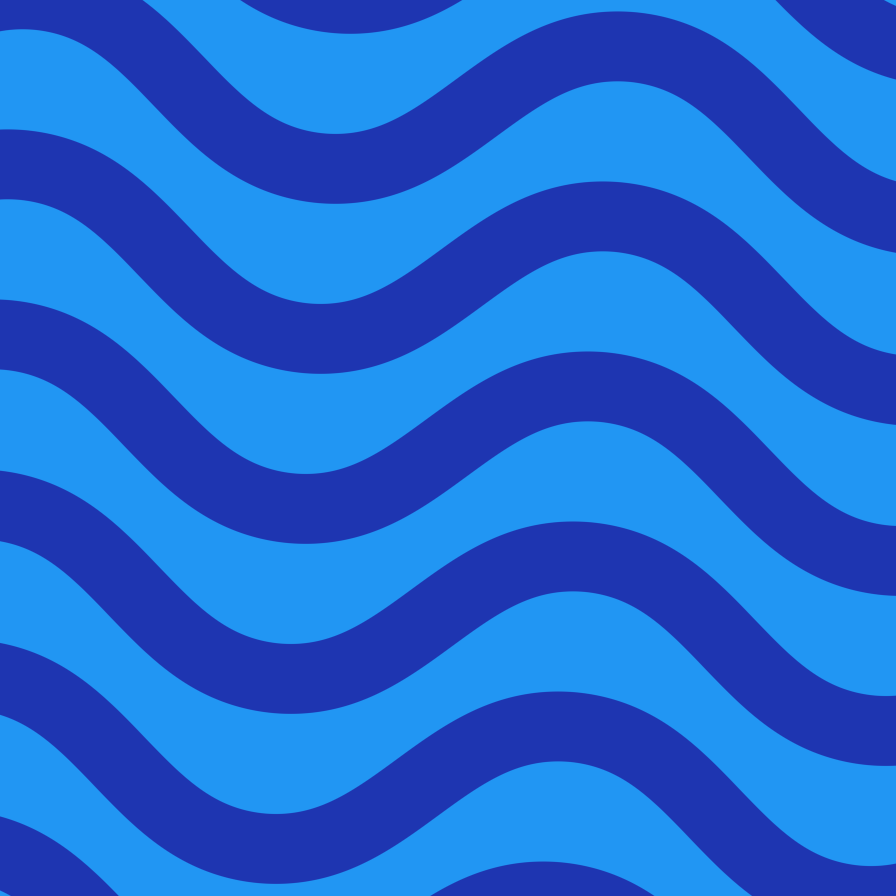
Write a Shadertoy shader that draws this pattern.

```glsl
const float WAVELENGTH = 2.0 / 3.0;
const float SPACING = WAVELENGTH / 3.5;
const float TAU = 6.2831853;

// Height and slope of the wave: a sine with slightly straightened flanks
vec2 waveHeightSlope(float x) {
    float k = TAU / WAVELENGTH;
    float phase = k * x;
    return vec2(0.0851 * cos(phase) - 0.0026 * cos(3.0 * phase),
                k * (0.0078 * sin(3.0 * phase) - 0.0851 * sin(phase)));
}

// Distance to the wave, walking along it to the closest point
float waveDistance(vec2 p) {
    float x = p.x;
    for (int i = 0; i < 7; i++) {
        vec2 wave = waveHeightSlope(x);
        x -= (x - p.x + (wave.x - p.y) * wave.y) / (1.0 + wave.y * wave.y);
    }
    return length(vec2(x, waveHeightSlope(x).x) - p);
}

void mainImage(out vec4 fragColor, in vec2 fragCoord) {
    // Tilt about the top left corner
    vec2 p = fragCoord / iResolution.y - vec2(0.0, 1.0);
    float tilt = radians(5.0);
    p = vec2(p.x * cos(tilt) - p.y * sin(tilt), p.x * sin(tilt) + p.y * cos(tilt));
    p -= vec2(0.707, -0.0733);

    // Fold onto the nearest wave in the stack
    float height = waveHeightSlope(p.x).x;
    p.y -= SPACING * floor((p.y - height) / SPACING + 0.5);

    // Constant-width stroke
    float edge = waveDistance(p) - 0.039;
    float pixel = 1.0 / iResolution.y;
    float stroke = 1.0 - smoothstep(-0.7 * pixel, 0.7 * pixel, edge);

    vec3 skyBlue = vec3(0.129, 0.588, 0.953);
    vec3 deepBlue = vec3(0.118, 0.208, 0.694);
    fragColor = vec4(mix(skyBlue, deepBlue, stroke), 1.0);
}
```
